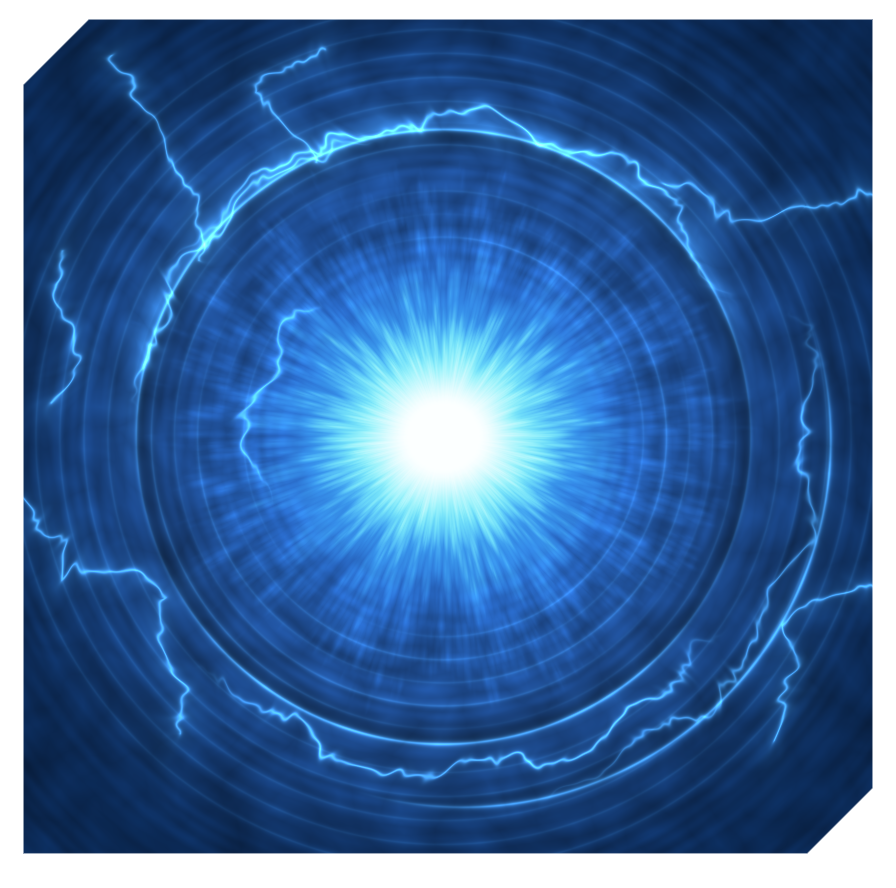
Write a Shadertoy shader that draws this background.

```glsl
const float TAU = 6.2831853;
const vec3 WHITE = vec3(0.99, 1.0, 1.0);
const vec3 CYAN = vec3(0.50, 0.94, 0.98);
const vec3 SKY = vec3(0.25, 0.66, 0.97);
const vec3 AZURE = vec3(0.17, 0.44, 0.83);
const vec3 NAVY = vec3(0.11, 0.28, 0.54);
const vec3 DEEP = vec3(0.04, 0.15, 0.31);
const vec3 SPARK = vec3(0.32, 0.67, 0.90);

const vec2 CORE = vec2(-0.005, 0.008);
const vec2 OUTER_CENTRE = vec2(0.017, 0.005);
const float RING_RADIUS = 0.346;
const float OUTER_RADIUS = 0.414;
const vec2 FRAME_CENTRE = vec2(0.0, 0.0085);
const vec2 FRAME_HALF = vec2(0.478, 0.4695);
const float CORNER_CUT = 0.874;
const float RAY_COUNT = 84.0;

// Bolt spines: start xy, end xy
const vec4 BOLTS[11] = vec4[11](
    vec4(-0.478, -0.053, -0.432, -0.145), vec4(-0.432, -0.145, -0.309, -0.164),
    vec4(-0.309, -0.164, -0.315, -0.327), vec4(-0.426, 0.227, -0.439, 0.044),
    vec4(-0.159, 0.318, -0.211, 0.383), vec4(-0.211, 0.383, -0.133, 0.441),
    vec4(-0.367, 0.435, -0.263, 0.220), vec4(0.232, 0.292, 0.395, 0.250),
    vec4(0.395, 0.250, 0.478, 0.289), vec4(0.362, -0.333, 0.395, -0.203),
    vec4(0.395, -0.203, 0.478, -0.161));

// Jagged arcs: radius, middle angle, half width, strength
const vec4 ARCS[5] = vec4[5](
    vec4(0.359, 1.50, 1.10, 0.85), vec4(0.350, 2.45, 0.65, 0.75),
    vec4(0.377, -1.50, 0.95, 0.85), vec4(0.213, 2.90, 0.62, 0.65),
    vec4(0.415, -0.45, 0.85, 0.60));

vec2 hash2(vec2 q) {
    return fract(sin(vec2(dot(q, vec2(127.1, 311.7)), dot(q, vec2(269.5, 183.3)))) * 43758.5);
}

// Distance to the nearest cell point; x wraps at the period
float cellular(vec2 q, float period) {
    vec2 cell = floor(q), f = q - cell;
    float nearest = 1.5;
    for (int y = -1; y <= 1; y++)
    for (int x = -1; x <= 1; x++) {
        vec2 o = vec2(x, y), id = cell + o;
        id.x = mod(id.x, period);
        nearest = min(nearest, length(o + hash2(id) - f));
    }
    return nearest;
}

// Layered sines bend straight lines into lightning
vec2 jagged(vec2 p) {
    float amp = 0.011, freq = 31.0;
    for (int i = 0; i < 5; i++) {
        p += amp * sin(p.yx * freq + vec2(1.3, 4.1) * float(i + 1));
        p = mat2(0.8, 0.6, -0.6, 0.8) * p;
        amp *= 0.57;
        freq *= 1.85;
    }
    float turn = 5.0 * atan(0.6, 0.8);
    return mat2(cos(turn), -sin(turn), sin(turn), cos(turn)) * p;
}

float segment(vec2 p, vec2 a, vec2 b) {
    vec2 pa = p - a, ba = b - a;
    return length(pa - ba * clamp(dot(pa, ba) / dot(ba, ba), 0.0, 1.0));
}

float line(float d, float width) { return width * width / (d * d + width * width); }

float sector(float angle, float middle, float halfWidth) {
    return smoothstep(cos(halfWidth), mix(cos(halfWidth), 1.0, 0.7), cos(angle - middle));
}

void mainImage(out vec4 fragColor, in vec2 fragCoord) {
    vec2 p = (fragCoord - 0.5 * iResolution.xy) / iResolution.y;
    vec2 c = p - CORE;
    float r = length(c), angle = atan(c.y, c.x), turn = angle / TAU;

    // Radial streaks stretch the core's colour bands
    float rays = cellular(vec2(turn * RAY_COUNT, r * 13.0), RAY_COUNT);
    float fine = cellular(vec2(turn * 190.0, r * 24.0 + 7.0), 190.0);
    float wide = cellular(vec2(turn * 23.0, r * 5.0 + 3.0), 23.0);
    float streak = 0.45 * rays + 0.3 * fine + 0.35 * wide - 0.5;
    float reach = length(c * vec2(0.95, 1.04)) * (1.0 + 0.65 * streak * smoothstep(0.02, 0.12, r));
    vec3 col = mix(NAVY, DEEP, smoothstep(0.28, 0.58, r));
    col = mix(AZURE, col, smoothstep(0.15, 0.29, reach));
    col = mix(SKY, col, smoothstep(0.10, 0.205, reach));
    col = mix(CYAN, col, smoothstep(0.075, 0.15, reach));
    col = mix(WHITE, col, smoothstep(0.035, 0.105, reach));

    // Mottled haze and faint concentric ripples
    float away = smoothstep(0.12, 0.27, r);
    vec2 bent = jagged(p);
    float haze = 1.0 - cellular(bent * 17.0 + 40.0, 1000.0);
    float grain = cellular(vec2(turn * 34.0, r * 75.0), 34.0);
    float ripple = sin(r * 210.0 + 2.0 * sin(r * 61.0)) * sin(r * 97.0);
    col *= 1.0 + away * (0.32 * (haze - 0.5) + 0.16 * (0.5 - grain) + 0.09 * ripple);

    // Glass rings with a shaded inner lip
    float ringD = r - RING_RADIUS;
    vec2 o = p - OUTER_CENTRE;
    float outerD = length(o) - OUTER_RADIUS, outerA = atan(o.y, o.x);
    col *= 1.0 - 0.30 * smoothstep(-0.045, -0.003, ringD) * smoothstep(0.002, -0.002, ringD);
    float lower = sector(outerA, -0.75, 1.15);
    col *= 1.0 - 0.2 * lower * smoothstep(-0.05, -0.003, outerD) * smoothstep(0.002, -0.002, outerD);
    float upper = sector(angle, 1.75, 1.65), foot = sector(angle, -1.6, 1.05);
    float light = line(ringD, 0.0018) * (0.18 + 0.6 * max(upper, foot));
    light += line(outerD, 0.0018) * 0.65 * lower;
    for (int i = 0; i < 5; i++) {
        float k = float(i), radius = 0.225 + 0.026 * k;
        light += line(r - radius, 0.0016) * (0.10 + 0.12 * sin(angle * 2.0 + k * 1.7) * sin(angle + k));
        light += line(r - 0.378 - 0.027 * k, 0.0016) * 0.10;
    }
    light += 0.22 * exp(-abs(ringD - 0.008) * 70.0) * upper * (0.4 + haze);

    // Lightning along arcs and branches
    vec2 b = bent - CORE;
    float bentR = length(b), bentA = atan(b.y, b.x);
    for (int i = 0; i < 5; i++) {
        vec4 arc = ARCS[i];
        light += arc.w * sector(bentA, arc.y, arc.z) * line(bentR - arc.x, 0.0021);
    }
    float boltD = 1.0;
    for (int i = 0; i < 11; i++) boltD = min(boltD, segment(bent, BOLTS[i].xy, BOLTS[i].zw));
    light += 0.65 * line(boltD, 0.0018) + 0.12 * exp(-boltD * 60.0);
    col += SPARK * light * (0.65 + 0.5 * haze) * smoothstep(0.1, 0.2, r);

    // White mat with two clipped corners
    vec2 q = p - FRAME_CENTRE, edge = abs(q) - FRAME_HALF;
    float frame = max(max(edge.x, edge.y), (abs(q.x - q.y) - CORNER_CUT) * 0.7071);
    float pixel = 1.0 / iResolution.y;
    col = mix(col, vec3(1.0), smoothstep(-pixel, pixel, frame));
    fragColor = vec4(clamp(col, 0.0, 1.0), 1.0);
}
```
